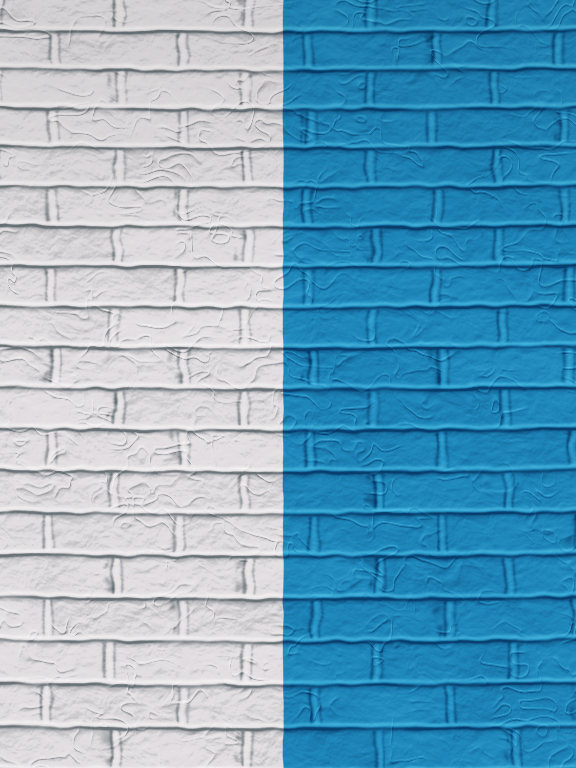
Reproduce this texture procedurally as a Shadertoy shader.

```glsl
// Painted brick wall in raking light, split into white and blue halves.

// Lengths are fractions of the canvas height; y runs downward from the top.
const float ASPECT = 0.75;
const float FIRST_BED = 0.0378;       // height of the first bed joint
const float COURSE_STEP = 0.0498;     // course height at the top
const float COURSE_GROWTH = 0.000208; // courses widen toward the bottom
const float BED_BOW = 0.003;
const float BRICK_LENGTH = 0.163;
const float BRICK_GROWTH = 0.00063;
const float EVEN_ANCHOR = 0.320;      // a head joint of the even courses
const float ODD_ANCHOR = 0.237;       // a head joint of the odd courses
const float HEAD_JITTER = 0.010;
const float PAINT_EDGE = 0.3687;
const float ROUGHNESS = 1.25;

const vec3 WHITE_DARK = vec3(0.40, 0.44, 0.46);
const vec3 WHITE_BASE = vec3(0.865, 0.850, 0.860);
const vec3 WHITE_LIGHT = vec3(0.945, 0.935, 0.940);
const vec3 BLUE_DARK = vec3(0.03, 0.24, 0.42);
const vec3 BLUE_BASE = vec3(0.115, 0.520, 0.720);
const vec3 BLUE_LIGHT = vec3(0.27, 0.71, 0.86);

float hash(vec2 p) {
    vec3 q = fract(vec3(p.xyx) * 0.1031);
    q += dot(q, q.yzx + 33.33);
    return fract((q.x + q.y) * q.z);
}

float noise(vec2 p) {
    vec2 i = floor(p), f = fract(p);
    f = f * f * (3.0 - 2.0 * f);
    float top = mix(hash(i), hash(i + vec2(1, 0)), f.x);
    float bottom = mix(hash(i + vec2(0, 1)), hash(i + vec2(1, 1)), f.x);
    return mix(top, bottom, f.y);
}

float fbm(vec2 p) {
    float sum = 0.0, amp = 0.5;
    for (int i = 0; i < 4; i++) {
        sum += amp * noise(p);
        p = mat2(1.6, 1.1, -1.1, 1.6) * p + 7.3;
        amp *= 0.55;
    }
    return sum;
}

// Soft bump of the given half width
float bump(float d, float width) {
    return exp(-d * d / (width * width));
}

// Thick paint: fine grain plus curved trowel creases in patches
float paintRelief(vec2 p) {
    vec2 warp = vec2(noise(p * 38.0), noise(p * 38.0 + 40.0));
    float grain = fbm(p * vec2(75.0, 105.0) + warp);
    float crease = 1.0 - abs(2.0 * noise(p * vec2(42.0, 75.0) + 2.2 * warp) - 1.0);
    float patches = smoothstep(0.35, 0.7, noise(p * 24.0 + 11.0));
    return 0.65 * grain + 0.55 * patches * pow(crease, 7.0);
}

// Signed shade of the wall: negative in shadow, positive in light
float wallShade(vec2 p) {
    vec2 wobble = vec2(noise(p * 55.0), noise(p * 48.0 + 19.0)) - 0.5;
    float across = 2.0 * p.x / ASPECT - 1.0;

    // Invert the quadratic spacing of the bed joints
    float y = p.y - FIRST_BED - BED_BOW * (1.0 - across * across) + 0.0035 * wobble.y;
    float k = (sqrt(COURSE_STEP * COURSE_STEP + 4.0 * COURSE_GROWTH * y) - COURSE_STEP)
            / (2.0 * COURSE_GROWTH);
    float bed = (k - floor(k + 0.5)) * (COURSE_STEP + 2.0 * COURSE_GROWTH * k);
    float course = floor(k) + 1.0;

    // Nearest head joint in this course
    float brick = BRICK_LENGTH + BRICK_GROWTH * course;
    float x = p.x - mix(EVEN_ANCHOR, ODD_ANCHOR, mod(course, 2.0));
    float joint = floor(x / brick + 0.5);
    float chance = hash(vec2(joint + 31.0, course + 7.0));
    float head = x - joint * brick - HEAD_JITTER * (chance - 0.5) + 0.005 * wobble.x;
    float inCourse = smoothstep(0.002, 0.007, abs(bed));

    // Lit mortar ridges with shadows below and beside them
    float wear = 0.55 + 0.65 * noise(p * vec2(22.0, 35.0) + 5.0);
    float shade = 0.75 * bump(bed + 0.0030, 0.0030) - 1.05 * wear * bump(bed - 0.0018, 0.0024);
    shade -= 0.22 * bump(bed - 0.005, 0.004);
    float headShade = 0.35 * bump(head, 0.0035)
                    - 0.65 * wear * bump(head + 0.0060, 0.0024)
                    - 0.40 * wear * bump(head - 0.0062, 0.0022);
    shade += inCourse * headShade;

    // Chipped arrises beside some head joints
    vec2 chip = vec2(head + 0.012, bed - 0.014 * sign(bed)) + 0.012 * wobble;
    shade -= 0.5 * step(0.7, chance) * bump(length(chip * vec2(1.0, 0.6)), 0.0042);

    // Relief lit from above, and a slight tone per brick
    vec2 e = vec2(0.0004, 0.0013);
    float slope = paintRelief(p + e) - paintRelief(p - e);
    shade += ROUGHNESS * slope * mix(0.65, 1.0, inCourse);
    float tone = hash(vec2(floor(x / brick) + 53.0, course + 17.0));
    return shade + 0.12 * (tone - 0.5) + 0.25 * (fbm(p * 14.0) - 0.47);
}

vec3 paint(float shade, vec3 dark, vec3 base, vec3 light) {
    return shade < 0.0 ? mix(base, dark, min(-shade, 1.0)) : mix(base, light, min(shade, 1.0));
}

void mainImage(out vec4 fragColor, in vec2 fragCoord) {
    vec2 uv = fragCoord / iResolution.xy;
    vec2 p = vec2(uv.x * ASPECT, 1.0 - uv.y);
    float shade = wallShade(p);

    // Two paints meeting at a slightly uneven vertical edge
    float edge = p.x - PAINT_EDGE - 0.0015 * (noise(vec2(p.y * 60.0, 3.0)) - 0.5);
    float blueSide = smoothstep(-0.001, 0.001, edge);
    vec3 white = paint(shade, WHITE_DARK, WHITE_BASE, WHITE_LIGHT);
    vec3 blue = paint(shade, BLUE_DARK, BLUE_BASE, BLUE_LIGHT);
    vec3 color = mix(white, blue, blueSide);

    // Light falls off gently toward the top
    color *= mix(0.955, 1.015, smoothstep(0.0, 0.45, p.y));
    fragColor = vec4(color, 1.0);
}
```
